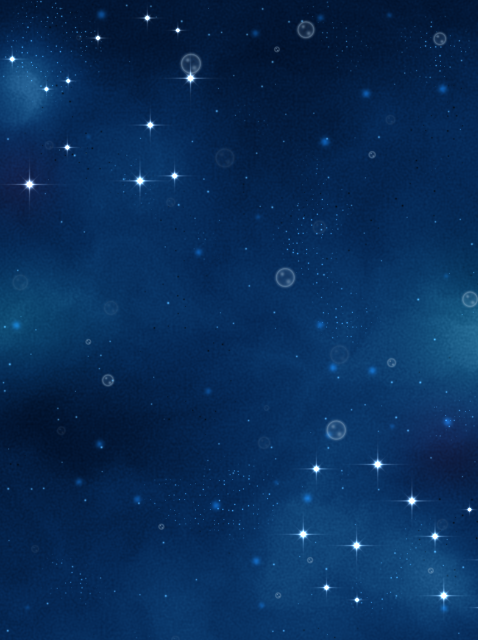
A WebGL 2 fragment shader for this background:

```glsl
#version 300 es
precision highp float;
// A deep blue night nebula: broad glows and warped gradient noise give a
// light level that a five-colour ramp turns into cloud. Fine dust, hollow
// bubbles and many-rayed sparkles are scattered on top by hashes.
uniform vec2 u_resolution;
out vec4 fragColor;

vec2 hash2(vec2 p) {
    vec3 q = fract(p.xyx * vec3(0.1031, 0.1030, 0.0973));
    q += dot(q, q.yzx + 33.33);
    return fract((q.xx + q.yz) * q.zy);
}

// Gradient noise, roughly -0.7 to 0.7
float noise(vec2 p) {
    vec2 i = floor(p), f = fract(p);
    vec2 u = f * f * f * (f * (f * 6.0 - 15.0) + 10.0);
    vec2 e = vec2(0.0, 1.0);
    float a = dot(hash2(i) * 2.0 - 1.0, f);
    float b = dot(hash2(i + e.yx) * 2.0 - 1.0, f - e.yx);
    float c = dot(hash2(i + e) * 2.0 - 1.0, f - e);
    float d = dot(hash2(i + 1.0) * 2.0 - 1.0, f - 1.0);
    return mix(mix(a, b, u.x), mix(c, d, u.x), u.y);
}

float fbm(vec2 p) {
    float sum = 0.0, amp = 0.6;
    for (int i = 0; i < 6; i++) {
        sum += amp * noise(p);
        p = mat2(1.6, 1.2, -1.2, 1.6) * p + 7.3;
        amp *= 0.52;
    }
    return sum;
}

float glow(vec2 p, vec2 centre, vec2 radius) {
    vec2 d = (p - centre) / radius;
    return exp(-dot(d, d));
}

// Soft dots, one per hashed cell; share is the fraction of cells filled
float dots(vec2 p, float cells, float share, float radius) {
    vec2 id = floor(p * cells), h = hash2(id + cells), k = hash2(id + 51.7);
    float r = radius * (0.6 + 0.6 * k.y);
    vec2 d = fract(p * cells) - mix(vec2(0.25), vec2(0.75), h);
    return step(k.x, share) * (0.3 + 0.7 * k.y) * glow(d / cells, vec2(0.0), vec2(r));
}

// Light level: 0 is the darkest ramp colour, 4 the brightest
float cloudLevel(vec2 p) {
    vec2 warp = vec2(fbm(p * 3.0 + 4.0), fbm(p * 3.0 + 19.0));
    vec2 q = p + 0.07 * warp;
    float level = 0.42 - 0.7 * smoothstep(0.78, 1.0, q.y);
    level += 2.9 * glow(q, vec2(0.04, 0.87), vec2(0.07, 0.08));
    level += 1.2 * glow(q, vec2(0.24, 0.72), vec2(0.13, 0.10));
    level += 1.8 * glow(q, vec2(0.00, 0.51), vec2(0.20, 0.10));
    level += 2.4 * glow(q, vec2(0.76, 0.47), vec2(0.11, 0.11));
    level += 1.3 * glow(q, vec2(0.60, 0.48), vec2(0.22, 0.15));
    level += 1.7 * glow(q, vec2(0.52, 0.18), vec2(0.16, 0.20));
    level += 1.8 * glow(q, vec2(0.70, 0.10), vec2(0.08, 0.09));
    level += 1.2 * glow(q, vec2(0.28, 0.02), vec2(0.30, 0.12));
    level += 0.8 * glow(q, vec2(0.72, 0.78), vec2(0.12, 0.16));
    level += 0.6 * glow(q, vec2(0.30, 0.55), vec2(0.20, 0.15));
    level -= 0.9 * glow(q, vec2(0.10, 0.34), vec2(0.16, 0.08));
    level -= 0.5 * glow(q, vec2(0.42, 0.82), vec2(0.10, 0.15));
    level -= 1.1 * glow(q, vec2(0.70, 0.28), vec2(0.07, 0.06));
    float wisps = fbm(p * vec2(5.0, 7.0) + 2.5 * warp);
    return level + wisps * (1.0 + 0.35 * max(level, 0.0));
}

vec3 ramp(float level) {
    vec3 c = mix(vec3(0.0, 0.05, 0.14), vec3(0.01, 0.10, 0.23), clamp(level + 1.0, 0.0, 1.0));
    c = mix(c, vec3(0.02, 0.16, 0.34), clamp(level, 0.0, 1.0));
    c = mix(c, vec3(0.04, 0.22, 0.42), clamp(level - 1.0, 0.0, 1.0));
    c = mix(c, vec3(0.08, 0.30, 0.50), clamp(level - 2.0, 0.0, 1.0));
    return mix(c, vec3(0.16, 0.40, 0.60), clamp(level - 3.0, 0.0, 1.3));
}

// Hollow sphere: bright rim, faint fill and two inner highlights
float bubble(vec2 d, float r) {
    float dist = length(d);
    float rim = glow(vec2(dist - 0.92 * r, 0.0), vec2(0.0), vec2(0.1 * r + 0.0007));
    float fill = (0.2 + 0.3 * pow(dist / r, 3.0)) * smoothstep(r, r - 0.002, dist);
    float shine = glow(d, vec2(-0.3, 0.35) * r, vec2(0.2 * r));
    shine += glow(d, vec2(0.32, -0.4) * r, vec2(0.24 * r));
    return min(0.6 * rim + fill + 0.8 * shine, 1.0);
}

float ray(float along, float across, float size) {
    return exp(-abs(along) * 4.0 / size) * exp(-pow(across / 0.0012, 2.0));
}

float sparkle(vec2 d, float size) {
    vec2 t = vec2(d.x + d.y, d.x - d.y) * 0.7071;
    float rays = ray(d.x, d.y, size * 1.2) + ray(d.y, d.x, size);
    rays += 0.7 * (ray(t.x, t.y, size * 0.55) + ray(t.y, t.x, size * 0.55));
    return 0.8 * rays + 1.4 * glow(d, vec2(0.0), vec2(0.1 * size + 0.0012));
}

void main() {
    vec2 p = gl_FragCoord.xy / u_resolution.y;
    float level = cloudLevel(p);
    vec3 col = ramp(level + 0.6 * noise(p * 230.0));

    // Teal and violet tints
    col += vec3(0.0, 0.04, 0.0) * (glow(p, vec2(0.76, 0.50), vec2(0.12)) + glow(p, vec2(0.0, 0.5), vec2(0.15, 0.08)));
    col += vec3(0.05, 0.01, 0.03) * (glow(p, vec2(0.70, 0.31), vec2(0.07)) + glow(p, vec2(0.03, 0.72), vec2(0.06)));

    // Dust: sparse, clustered, blurred blue, and dark specks
    float cluster = smoothstep(0.15, 0.4, noise(p * 7.0 + 3.0));
    col += vec3(0.25, 0.45, 0.55) * dots(p, 48.0, 0.10, 0.0015);
    col += vec3(0.20, 0.42, 0.55) * dots(p + 3.0, 130.0, 0.35, 0.0011) * cluster;
    col += vec3(0.04, 0.24, 0.42) * dots(p + 5.0, 11.0, 0.30, 0.0055);
    col *= 1.0 - 0.7 * dots(p + 9.0, 85.0, 0.12, 0.0014) * smoothstep(0.0, 0.3, noise(p * 5.0 + 8.0));

    // Bubbles on a jittered 5 by 6 grid, most of them faint
    for (int i = 0; i < 30; i++) {
        vec2 cell = vec2(i % 5, i / 5), h = hash2(cell + 12.0), k = hash2(cell + 77.0);
        float r = mix(0.004, 0.021, k.x * k.x);
        float strength = k.y > 0.62 ? 0.45 : 0.10;
        col = mix(col, vec3(0.65, 0.76, 0.85), strength * bubble(p - (cell + h) * vec2(0.15, 0.167), r));
    }

    // Sparkles: one group upper left, one lower right
    for (int i = 0; i < 24; i++) {
        vec2 cell = vec2(i % 4, (i / 4) % 3), h = hash2(cell + float(i) + 5.0);
        vec2 corner = i < 12 ? vec2(0.0, 0.70) : vec2(0.45, 0.0);
        vec2 centre = corner + (cell + 0.1 + 0.8 * h) * vec2(0.085, 0.095);
        float size = mix(0.012, 0.042, hash2(h * 91.0).x);
        col += vec3(0.85, 0.94, 1.0) * sparkle(p - centre, size);
    }
    fragColor = vec4(clamp(col, 0.0, 1.0), 1.0);
}
```
